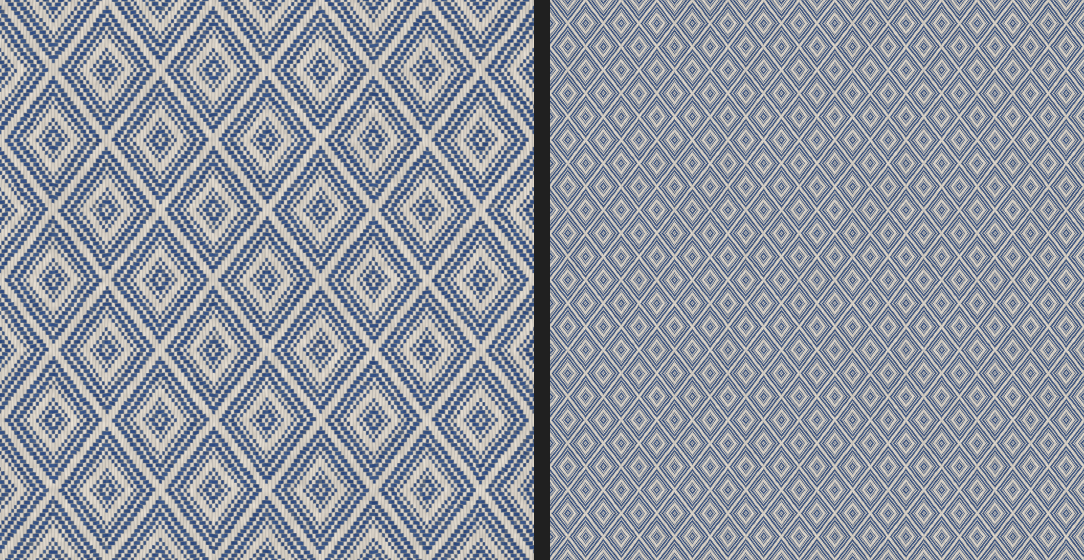
Left: one tile. Right: repeated 3 by 3.
Reproduce this pattern procedurally as a WebGL 1 fragment shader.

```glsl
precision highp float;
// Woven diamond twill: cream warp and blue weft, 5 by 4 repeats of nested lozenges.

uniform vec2 u_resolution;

const vec2 THREADS = vec2(170.0, 136.0); // 34 threads per repeat, both ways

float hash(vec2 p) {
  p = fract(p * vec2(0.1031, 0.1137));
  p += dot(p, p.yx + 33.33);
  return fract((p.x + p.y) * p.x * 7.31);
}

// Value noise that wraps after a whole number of cells
float wrapNoise(vec2 uv, vec2 cells) {
  vec2 p = uv * cells;
  vec2 i = floor(p);
  vec2 f = fract(p);
  f = f * f * (3.0 - 2.0 * f);
  float a = hash(mod(i, cells));
  float b = hash(mod(i + vec2(1.0, 0.0), cells));
  float c = hash(mod(i + vec2(0.0, 1.0), cells));
  float d = hash(mod(i + 1.0, cells));
  return mix(mix(a, b, f.x), mix(c, d, f.x), f.y);
}

// 1 where the blue weft passes over the cream warp
float weftOnTop(vec2 cell) {
  vec2 q = abs(mod(cell + vec2(0.0, 17.0), 34.0) - 17.0);
  float ring = q.x + q.y;
  ring = floor(min(ring, 34.0 - ring) + 0.5);
  bool plainBand = ring > 15.5 || (ring > 5.5 && ring < 8.5);
  bool creamStep = floor(mod(ring + 0.5, 3.0)) == 1.0; // two over, one under
  return plainBand || creamStep ? 0.0 : 1.0;
}

vec3 weave(vec2 uv) {
  // Slightly uneven thread positions
  vec2 wobble = vec2(wrapNoise(uv, vec2(60.0, 36.0)),
                     wrapNoise(uv + 0.37, vec2(75.0, 32.0))) - 0.5;
  vec2 grid = uv * THREADS + 0.45 * wobble;
  vec2 cell = floor(grid + 0.5);
  vec2 f = grid - cell;
  vec2 id = mod(cell, THREADS);

  // Cream warp: upright rounded yarn with short uneven fibres
  float fibre = wrapNoise(uv, vec2(240.0, 72.0));
  vec3 cream = mix(vec3(0.87, 0.84, 0.795), vec3(0.67, 0.66, 0.645),
                   0.62 * smoothstep(0.2, 0.5, abs(f.x)));
  cream *= 0.92 + 0.10 * fibre + 0.03 * hash(id + 3.0);

  // Blue weft: short flat floats, tone varying from float to float
  vec3 blue = mix(vec3(0.17, 0.28, 0.495), vec3(0.24, 0.35, 0.54), hash(id + 7.0));
  blue *= 0.95 + 0.1 * wrapNoise(uv, vec2(60.0, 136.0));

  // Floats thin out between rows and where they dive under the warp
  float side = f.x < 0.0 ? -1.0 : 1.0;
  float dive = 1.0 - weftOnTop(cell + vec2(side, 0.0));
  float cover = 1.0 - 0.55 * smoothstep(0.28, 0.5, abs(f.y));
  cover *= 1.0 - 0.6 * dive * smoothstep(0.2, 0.5, abs(f.x));

  // A few rubbed floats show the pale yarn below
  cover *= 1.0 - 0.25 * smoothstep(0.9, 1.0, hash(id + 31.0));
  cover *= weftOnTop(cell);

  // Half-covered yarn sits in a soft warm shadow
  vec3 shadow = vec3(0.06, 0.07, 0.10) * 4.0 * cover * (1.0 - cover);
  return mix(cream, blue, cover) - shadow;
}

void main() {
  // Average a 4 by 4 grid of samples for smooth thread edges
  vec3 sum = vec3(0.0);
  for (int y = 0; y < 4; y++) {
    for (int x = 0; x < 4; x++) {
      vec2 offset = (vec2(float(x), float(y)) - 1.5) * 0.28;
      sum += weave((gl_FragCoord.xy + offset) / u_resolution);
    }
  }
  vec3 color = sum / 16.0;

  // Gentle cloudy wear over the whole cloth
  vec2 uv = gl_FragCoord.xy / u_resolution;
  color *= 0.99 + 0.02 * wrapNoise(uv, vec2(7.0, 6.0));
  gl_FragColor = vec4(color, 1.0);
}
```
